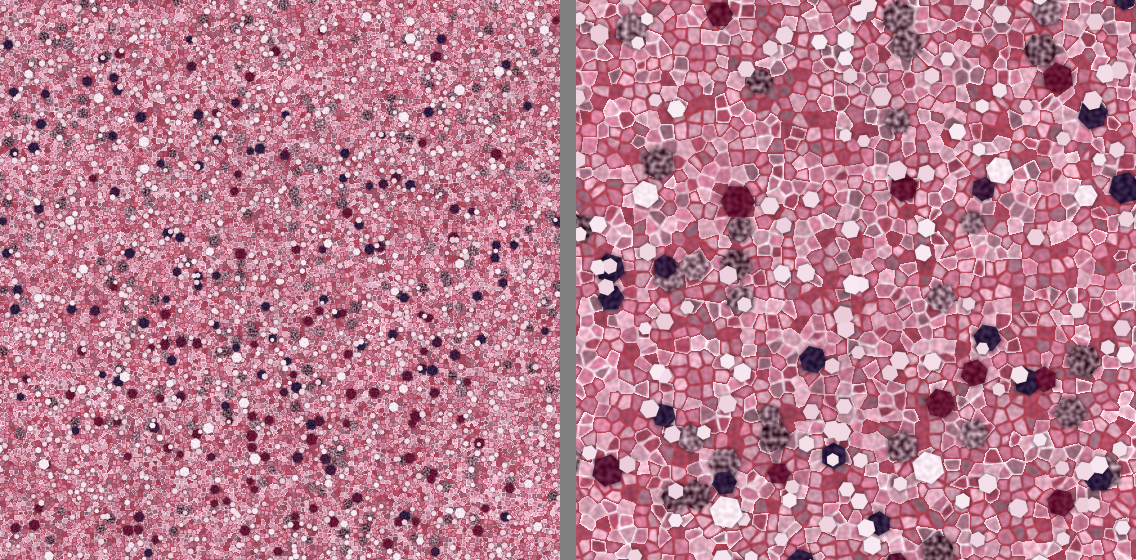
Left: the whole. Right: its middle third, enlarged.
Reproduce this texture procedurally as a Shadertoy shader.

```glsl
// Pink craft glitter: a bed of tiny rimmed cells built from a jittered Voronoi grid,
// covered by scattered hexagonal flakes in grey, maroon, navy and white.
// Gradient noise clumps the flakes and adds the fine sparkle inside them.

const vec3 PINK = vec3(0.79, 0.48, 0.585);
const vec3 PALE_PINK = vec3(0.86, 0.65, 0.725);
const vec3 ROSE = vec3(0.64, 0.28, 0.37);
const vec3 MAUVE = vec3(0.60, 0.41, 0.48);
const vec3 PEARL = vec3(0.97, 0.91, 0.945);
const vec3 MAROON = vec3(0.40, 0.08, 0.20);
const vec3 NAVY = vec3(0.18, 0.11, 0.25);

struct Flake {
    float edge;   // signed distance to the outline, in canvas units
    vec3 random;  // values fixed for this flake
};

vec3 hash3(vec2 cell, float seed) {
    vec3 p = fract(cell.xyx * vec3(0.1031, 0.1030, 0.0973) + seed * 0.137);
    p += dot(p, p.yxz + 33.33);
    return fract((p.xxy + p.yzz) * p.zyx);
}

float cornerSlope(vec2 corner, vec2 offset) {
    float angle = 6.2832 * hash3(corner, 71.0).x;
    return dot(vec2(cos(angle), sin(angle)), offset);
}

// Gradient noise, roughly -0.7 to 0.7
float gradientNoise(vec2 p) {
    vec2 i = floor(p), f = fract(p);
    vec2 u = f * f * f * (f * (f * 6.0 - 15.0) + 10.0);
    vec2 e = vec2(0.0, 1.0);
    float low = mix(cornerSlope(i, f), cornerSlope(i + e.yx, f - e.yx), u.x);
    float high = mix(cornerSlope(i + e, f - e), cornerSlope(i + e.yy, f - e.yy), u.x);
    return mix(low, high, u.y);
}

float hexRadius(vec2 p, float angle) {
    float c = cos(angle), s = sin(angle);
    p = abs(mat2(c, s, -s, c) * p);
    return max(p.x, dot(p, vec2(0.5, 0.866)));
}

// Tightly packed small cells with red or pale rims
vec3 glitterBed(vec2 uv, float density, float pixel) {
    vec2 p = uv * density, home = floor(p);
    float nearest = 9.0, second = 9.0;
    vec2 owner = home;
    for (int y = -1; y <= 1; y++)
    for (int x = -1; x <= 1; x++) {
        vec2 cell = home + vec2(x, y);
        vec2 jitter = 0.5 + 0.8 * (hash3(cell, 1.0).xy - 0.5);
        float d = length(p - cell - jitter);
        if (d < nearest) { second = nearest; nearest = d; owner = cell; }
        else second = min(second, d);
    }
    vec3 pick = hash3(owner, 2.0), tone = hash3(owner, 3.0);
    vec3 face = pick.x < 0.38 ? PINK : pick.x < 0.72 ? PALE_PINK : pick.x < 0.86 ? MAUVE : ROSE;
    face *= 0.90 + 0.20 * tone.x;
    vec3 rim = pick.y < 0.56 ? mix(ROSE, vec3(0.70, 0.24, 0.30), tone.y) : mix(PALE_PINK, PEARL, tone.y);
    float blur = 0.08 + density * pixel;
    float inside = smoothstep(0.19 - blur, 0.19 + blur, second - nearest);
    return mix(rim, face, inside);
}

// Sparse hexagons; focus raises their number around the lower middle
Flake scatter(vec2 uv, float density, float radius, float chance, float focus, float seed) {
    vec2 p = uv * density, home = floor(p);
    Flake flake = Flake(9.0, vec3(0.0));
    for (int y = -1; y <= 1; y++)
    for (int x = -1; x <= 1; x++) {
        vec2 cell = home + vec2(x, y), place = (cell + 0.5) / density;
        vec3 random = hash3(cell, seed), shape = hash3(cell, seed + 5.0);
        vec2 fromFocus = place - vec2(0.47, 0.36);
        float gather = 1.0 + focus * exp(-9.0 * dot(fromFocus, fromFocus));
        float clump = 1.0 + 1.3 * gradientNoise(place * 11.0 + seed);
        if (random.x > chance * gather * clump) continue;
        vec2 center = cell + 0.5 + 0.8 * (shape.xy - 0.5);
        float size = radius * density * mix(0.7, 1.1, shape.z);
        float edge = (hexRadius(p - center, 6.2832 * random.y) - size) / density;
        if (edge < flake.edge) flake = Flake(edge, vec3(random.yz, shape.z));
    }
    return flake;
}

// Lays a flake over the bed with a thin dark outline
vec3 layFlake(vec3 below, vec3 tint, float edge, float shade, float pixel) {
    float outline = 1.0 - smoothstep(0.0, 0.0018 + pixel, edge);
    float cover = 1.0 - smoothstep(-0.7 * pixel, 0.7 * pixel, edge);
    return mix(below * (1.0 - shade * outline), tint, cover);
}

void mainImage(out vec4 fragColor, in vec2 fragCoord) {
    float pixel = 1.0 / iResolution.y;
    vec2 uv = fragCoord * pixel;
    float sparkle = gradientNoise(uv * 310.0);
    vec3 color = glitterBed(uv, 125.0, pixel);

    // Broad tonal drift and fine grit
    color *= 1.0 + 0.07 * gradientNoise(uv * 5.0) + 0.22 * sparkle;

    // Mottled grey-mauve flakes
    Flake grey = scatter(uv, 48.0, 0.0082, 0.085, 0.3, 11.0);
    vec3 greyTint = mix(vec3(0.40, 0.27, 0.33), vec3(0.60, 0.47, 0.53), grey.random.y);
    color = layFlake(color, greyTint + 0.55 * sparkle, grey.edge, 0.25, pixel);

    // Dark flakes: maroon near the bottom, navy across the middle
    Flake dark = scatter(uv, 46.0, 0.0084, 0.055, 2.0, 23.0);
    float navyShare = 0.15 + 0.55 * smoothstep(0.20, 0.38, uv.y);
    vec3 darkTint = mix(MAROON, NAVY, smoothstep(-0.2, 0.2, navyShare - dark.random.y));
    color = layFlake(color, darkTint + 0.16 * sparkle, dark.edge, 0.25, pixel);

    // Bright flakes, many small and few large
    Flake small = scatter(uv, 86.0, 0.0049, 0.15, 0.0, 37.0);
    color = layFlake(color, mix(PALE_PINK, PEARL, 0.55 + 0.5 * small.random.y), small.edge, 0.22, pixel);
    Flake large = scatter(uv, 42.0, 0.0084, 0.026, 0.0, 53.0);
    color = layFlake(color, PEARL + 0.12 * sparkle, large.edge, 0.22, pixel);

    fragColor = vec4(clamp(color, 0.0, 1.0), 1.0);
}
```
